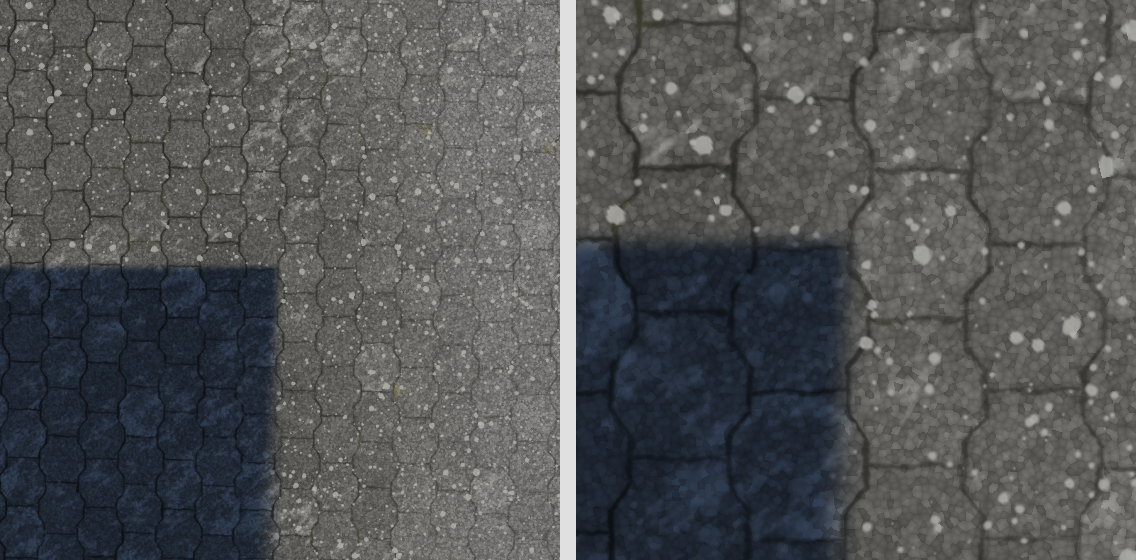
Left, the full canvas; right, a detail of the centre.
Write a three.js fragment shader that draws this texture.

```glsl
// Worn grey interlocking pavers with scuffs, pale specks, weeds and a square blue shadow.
varying vec2 vUv;

const vec2 GRID = vec2(14.3, 11.5);         // pavers across and down
const vec2 GRID_OFFSET = vec2(-0.04, -0.08);
const vec2 GRID_SKEW = vec2(-0.02, 0.016);
const float JOINT_WAVE = 0.085;             // sideways bulge, in paver widths
const float JOINT_WIDTH = 0.0017;
const float FEATHER = 0.0014;
const vec2 SHADOW_CORNER = vec2(0.495, 0.523);
const float TUFT_RADIUS = 0.019;
const vec3 STONE_DARK = vec3(0.355, 0.352, 0.335);
const vec3 STONE_PALE = vec3(0.455, 0.452, 0.445);
const vec3 JOINT_COLOR = vec3(0.13, 0.13, 0.115);
const vec3 MOSS_COLOR = vec3(0.25, 0.25, 0.13);
const vec3 SCUFF_COLOR = vec3(0.67, 0.67, 0.65);
const vec3 SPECK_COLOR = vec3(0.70, 0.70, 0.68);
const vec3 GRASS_COLOR = vec3(0.52, 0.49, 0.22);
const vec3 SHADOW_TINT = vec3(0.33, 0.42, 0.58);

float hash(vec2 p) {
  vec3 q = fract(vec3(p.xyx) * 0.1031);
  q += dot(q, q.yzx + 33.33);
  return fract((q.x + q.y) * q.z);
}

// Cellular noise: x = distance to the nearest point, y = its random id.
vec2 cellular(vec2 p) {
  vec2 cell = floor(p);
  vec2 nearest = vec2(9.0, 0.0);
  for (int j = -1; j <= 1; j++) {
    for (int i = -1; i <= 1; i++) {
      vec2 c = cell + vec2(float(i), float(j));
      vec2 point = c + vec2(hash(c + 11.3), hash(c + 47.7));
      float d = length(p - point);
      if (d < nearest.x) nearest = vec2(d, hash(c + 83.1));
    }
  }
  return nearest;
}

// Layered, warped sines from about -1 to 1.
float waves(vec2 p) {
  p += 0.8 * sin(p.yx * 1.7 + vec2(1.3, 4.1));
  return 0.5 * sin(p.x + 0.6 * p.y) + 0.3 * sin(2.3 * p.y - 1.1 * p.x + 2.0)
       + 0.2 * sin(4.1 * p.x + 3.7 * p.y);
}

float bump(float x, float center, float width) {
  float t = (x - center) / width;
  return exp(-t * t);
}

void main() {
  vec2 uv = vUv;
  float rough = waves(uv * 190.0);
  vec2 grit = cellular(uv * 230.0);

  // Staggered columns with a stepped wave along each vertical joint
  vec2 p = (uv + GRID_SKEW * uv.yx) * GRID + GRID_OFFSET;
  p += 0.018 * vec2(waves(uv * 75.0), waves(uv.yx * 80.0 + 5.0)) + 0.008 * rough;
  float joint = floor(p.x + 0.5);
  float side = 1.0 - 2.0 * mod(joint, 2.0);
  float wave = clamp(1.8 * cos(6.2832 * p.y), -1.0, 1.0);
  float edgeX = p.x - joint - JOINT_WAVE * side * wave;
  float column = joint - 1.0 + step(0.0, edgeX);
  float y = p.y + 0.5 * mod(column, 2.0);
  float seam = floor(y + 0.5);
  float edgeY = y - seam - 0.07 * (hash(vec2(column, seam)) - 0.5);
  vec2 paver = vec2(column, seam - 1.0 + step(0.0, edgeY));
  float paverTone = hash(paver + 21.0);

  // Stone: broad gradient, paver tone and fine grit
  float paleness = smoothstep(0.4, 1.0, uv.x + 0.05 * waves(uv * 6.0));
  vec3 color = mix(STONE_DARK, STONE_PALE, paleness);
  color += 0.035 * (paverTone - 0.5) + 0.018 * waves(uv * 17.0);
  color *= 1.0 + 0.30 * (grit.y - 0.5) + 0.22 * (0.45 - grit.x);

  // Shadow mask, softer towards the foot of its right edge
  float soft = mix(0.034, 0.012, smoothstep(0.0, 0.52, uv.y));
  float edge = SHADOW_CORNER.x - 0.35 * (0.04 - soft * 0.0) * (1.0 - uv.y / SHADOW_CORNER.y);
  float shadow = (1.0 - smoothstep(edge - soft, edge + soft, uv.x))
    * (1.0 - smoothstep(-0.01, 0.01, uv.y - SHADOW_CORNER.y));

  // Scuffs: diagonal streaks, broken at paver edges
  float wear = bump(uv.x, 0.53, 0.085) * smoothstep(0.6, 0.8, uv.y);
  wear += bump(uv.x, 0.5, 0.08) * (1.0 - smoothstep(0.03, 0.25, uv.y));
  wear += 0.75 * bump(uv.y, 0.56, 0.055) * (1.0 - smoothstep(0.3, 0.45, uv.x));
  wear += 0.5 * shadow;
  vec2 streak = vec2(uv.x + uv.y, 2.0 * (uv.y - 0.8 * uv.x)) * 13.0 + 17.0 * paverTone;
  float scratch = 0.5 * cellular(streak).x + 0.3 * cellular(streak * 2.3).x
    + 0.2 * cellular(streak * 5.1).x;
  float scuff = smoothstep(0.56, 0.84, scratch + 0.27 * min(wear, 1.0)
    + 0.24 * (hash(paver + 5.0) - 0.5) + 0.05 * rough);
  color = mix(color, SCUFF_COLOR, scuff * (0.48 + 0.35 * (grit.y - 0.5)));

  // Joints: dark and mossy at left, shallow and dusty at right
  vec2 gap = abs(vec2(edgeX, edgeY)) / GRID;
  float depth = mix(0.92, 0.38, smoothstep(0.2, 0.85, uv.x));
  depth *= 0.78 + 0.3 * waves(uv * 37.0);
  float width = JOINT_WIDTH * (1.0 + 0.4 * rough);
  float line = max(1.0 - smoothstep(width - FEATHER, width + FEATHER, gap.x),
    0.8 * (1.0 - smoothstep(width - FEATHER, width + FEATHER, gap.y * 1.15)));
  float bevel = 1.0 - smoothstep(0.0, 0.007, min(gap.x, gap.y));
  color *= 1.0 - 0.16 * bevel * depth;
  float moss = smoothstep(0.25, 0.7, waves(uv * 14.0 + 3.0)) * (1.0 - shadow);
  color = mix(color, mix(JOINT_COLOR, MOSS_COLOR, 0.6 * moss), line * depth);

  // Pale specks in three sizes, gathered in loose drifts
  float drift = 0.35 + 0.4 * smoothstep(0.25, 0.7, uv.x) + 0.25 * waves(uv * 11.0 + 8.0);
  for (int i = 0; i < 3; i++) {
    float scale = 34.0 * pow(1.6, float(i));
    vec2 spot = cellular(uv * scale + 9.7 * float(i));
    float radius = 0.21 * smoothstep(1.0 - 0.45 * drift, 1.0, spot.y);
    float blur = FEATHER * scale;
    float speck = 1.0 - smoothstep(radius - blur, radius + blur, spot.x + 0.06 * rough);
    color = mix(color, SPECK_COLOR, 0.8 * speck * step(0.02, radius) * (1.0 - 0.6 * shadow));
  }

  // Dry grass tufts along a curve
  for (int i = 0; i < 3; i++) {
    float k = float(i);
    vec2 root = vec2(0.76 + k * (0.16 * k - 0.21), 0.77 + k * (0.4525 * k - 0.9225));
    vec2 d = uv - root;
    float angle = atan(d.y, d.x);
    float reach = TUFT_RADIUS * (0.6 + 0.4 * sin(angle * 3.0 + k * 2.0));
    float blades = smoothstep(-0.1, 0.7, sin(angle * 13.0 + 2.0 * sin(angle * 4.0 + k)));
    float tuft = blades * (1.0 - smoothstep(0.5 * reach, reach, length(d)));
    color = mix(color, GRASS_COLOR * (0.65 + 0.5 * grit.y), 0.85 * tuft);
  }

  color *= mix(vec3(1.0), SHADOW_TINT, shadow);
  gl_FragColor = vec4(clamp(color, 0.0, 1.0), 1.0);
}
```
